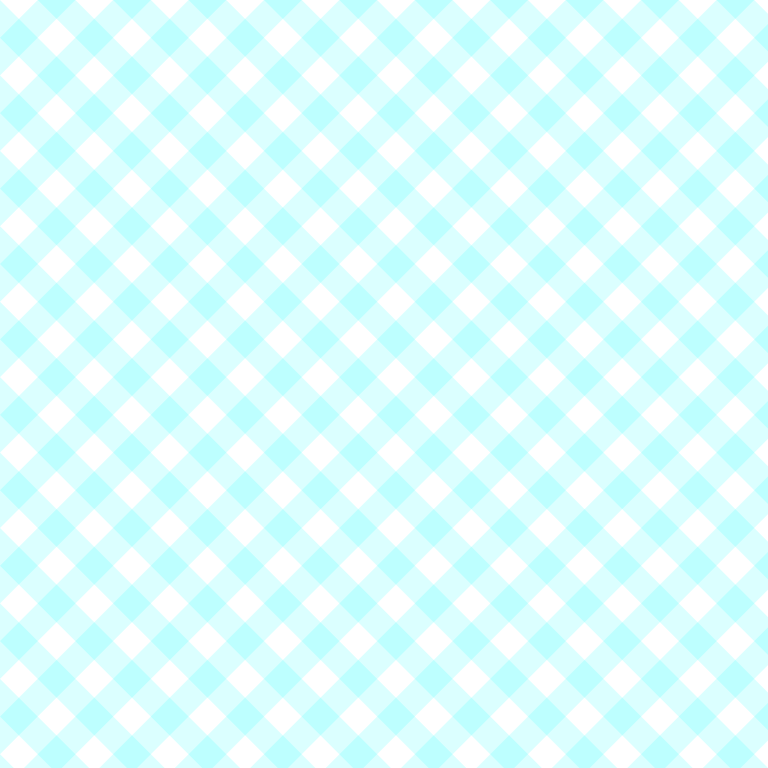
This pattern is drawn by a Shadertoy shader. Its source:

```glsl
// Diagonal gingham: two crossing sets of translucent pale cyan stripes on white.

const float REPEATS = 14.4 / sqrt(2.0);        // checks across the canvas
const float STRIPE_CENTER = 0.75;              // position within one repeat
const float STRIPE_WIDTH = 0.5;                // share of one repeat
const vec3 CLOTH = vec3(1.0);
const vec3 STRIPE_TINT = vec3(0.86, 1.0, 1.0);

// Smooth coverage of a repeating stripe along t; blur is one pixel in units of t.
float stripeCoverage(float t, float center, float width, float blur) {
    float dist = abs(fract(t - center + 0.5) - 0.5);
    return clamp((0.5 * width - dist) / blur + 0.5, 0.0, 1.0);
}

// Lays a translucent dye over the cloth.
vec3 dye(vec3 base, vec3 tint, float coverage) {
    return base * mix(vec3(1.0), tint, coverage);
}

void mainImage(out vec4 fragColor, in vec2 fragCoord) {
    // Canvas units, anchored at the top left corner
    vec2 p = vec2(fragCoord.x, iResolution.y - fragCoord.y) / iResolution.y * REPEATS;
    float blur = sqrt(2.0) * REPEATS / iResolution.y;

    // Overlapping stripes multiply into the darker checks
    float rising = stripeCoverage(p.x + p.y, STRIPE_CENTER, STRIPE_WIDTH, blur);
    float falling = stripeCoverage(p.x - p.y, STRIPE_CENTER, STRIPE_WIDTH, blur);
    vec3 color = dye(CLOTH, STRIPE_TINT, rising);
    color = dye(color, STRIPE_TINT, falling);

    fragColor = vec4(color, 1.0);
}
```
